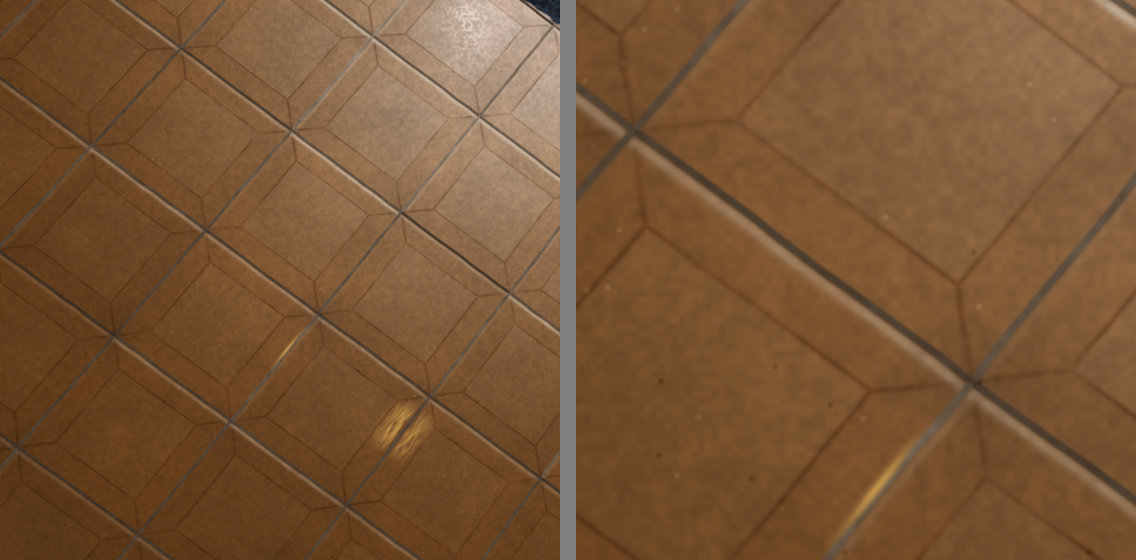
Left: the whole. Right: its middle third, enlarged.
Give the GLSL for this texture, as a WebGL 1 fragment shader.

```glsl
precision highp float;
uniform vec2 u_resolution;

float hash(vec2 p) {
  vec3 q = fract(p.xyx * 0.1031);
  q += dot(q, q.yzx + 33.33);
  return fract((q.x + q.y) * q.z);
}

float noise(vec2 p) {
  vec2 i = floor(p), f = fract(p);
  f = f * f * (3.0 - 2.0 * f);
  return mix(mix(hash(i), hash(i + vec2(1.0, 0.0)), f.x),
             mix(hash(i + vec2(0.0, 1.0)), hash(i + 1.0), f.x), f.y);
}

float fbm(vec2 p) {
  float sum = 0.0, amp = 0.5;
  for (int k = 0; k < 4; k++) {
    sum += amp * noise(p);
    p = p * 2.03 + 17.3;
    amp *= 0.5;
  }
  return sum;
}

float cross2(vec2 a, vec2 b) { return a.x * b.y - a.y * b.x; }

float bell(float x, float width) { return exp(-x * x / (width * width)); }

// Floor coordinates under a slight perspective: one unit per tile
vec2 floorCoords(vec2 uv) {
  vec2 d = uv - vec2(0.569, 0.440);
  vec2 across = vec2(0.2005, -0.1484) - 0.005 * d;
  vec2 up = vec2(0.1517, 0.1862) - 0.028 * d;
  return vec2(cross2(d, up), cross2(across, d)) / cross2(across, up);
}

void main() {
  vec2 uv = gl_FragCoord.xy / u_resolution;
  float aa = 1.5 / min(u_resolution.x, u_resolution.y);
  vec2 tile = floorCoords(uv);
  tile += 0.006 * (vec2(noise(tile * 9.0), noise(tile * 9.0 + 40.0)) - 0.5);
  vec2 f = fract(tile) - 0.5;
  vec2 c = abs(f);
  float edge = 0.5 - max(c.x, c.y);
  float mottle = fbm(uv * 14.0 + 5.0);
  float grain = 0.5 * (noise(uv * 250.0) + noise(uv * 130.0 + 7.0)) - 0.5;

  // Clay lit from the upper right
  float d = length(uv - vec2(0.97, 0.98));
  vec3 glow = exp(-(d + 1.1 * d * d) * vec3(1.0, 1.2, 1.42));
  vec3 color = mix(vec3(0.335, 0.208, 0.09), vec3(0.79, 0.72, 0.67), glow);
  float lit = glow.r;
  color *= 0.97 + 0.06 * hash(floor(tile) + 60.0);
  color *= 0.92 + 0.17 * mottle + 0.17 * grain;

  // Raised panel, its border band and mitred corners
  float band = 1.0 - smoothstep(0.16, 0.185, edge);
  color *= mix(vec3(1.02, 1.02, 1.03), vec3(1.0, 0.97, 0.94), band);
  float wear = 0.5 + 0.5 * smoothstep(0.3, 0.65, fbm(tile * 6.0));
  float panelLine = bell(edge - 0.17, 0.0075);
  float mitre = bell((c.x - c.y) * 0.7, 0.009) * band;
  color *= 1.0 - vec3(0.17, 0.23, 0.27) * wear * max(panelLine, mitre);
  color *= 1.0 - 0.12 * exp(-length(0.5 - c) * 14.0);

  // Shiny rims that vary from one edge to the next
  float rowShade = hash(vec2(floor(tile.x), floor(tile.y + 0.5)) + 23.0);
  float columnShade = hash(vec2(floor(tile.x + 0.5), floor(tile.y)) + 81.0);
  float groutNoise = noise(tile * 14.0) * 0.6 + noise(tile * 45.0) * 0.4;
  float rim = bell(0.476 - f.y, 0.015) * (0.3 + 0.7 * rowShade);
  rim += bell(0.479 + f.x, 0.013) * 0.4 * columnShade;
  rim *= (0.5 + 0.5 * groutNoise) * (0.3 + 1.2 * lit);
  color = mix(color, vec3(0.80, 0.74, 0.66), clamp(rim, 0.0, 0.75));

  // Narrow joints, some dark and some filled
  float shade = c.y > c.x ? 0.4 * rowShade : 0.35 + 0.5 * columnShade;
  vec3 grout = mix(vec3(0.21, 0.165, 0.12), vec3(0.62, 0.56, 0.50), shade * (0.35 + lit));
  grout *= 0.8 + 0.4 * groutNoise;
  float joint = 1.0 - smoothstep(0.004, 0.015 + aa, edge);
  color = mix(color, grout, joint * (0.75 + 0.25 * groutNoise));

  // Pale, speckled lamp reflection
  vec2 haze = (uv - vec2(0.83, 0.955)) / vec2(0.05, 0.07);
  float speckle = smoothstep(0.4, 0.8, noise(uv * 240.0) * 0.6 + mottle * 0.5);
  color += vec3(0.09, 0.11, 0.13) * exp(-dot(haze, haze)) * (0.4 + 1.2 * speckle);

  // Golden reflection with streaks, and a glint in the joint
  vec2 q = uv - vec2(0.718, 0.232);
  vec2 s = vec2(dot(q, vec2(0.63, 0.775)), dot(q, vec2(0.775, -0.63)));
  float streak = noise(vec2(s.x * 70.0, s.y * 330.0));
  float gold = exp(-pow(s.x / 0.045, 4.0) - pow(s.y / 0.037, 4.0));
  gold *= (0.1 + 0.75 * streak) * smoothstep(0.01, 0.04, edge);
  gold += 0.8 * bell(tile.y + 0.35, 0.12) * bell(tile.x + 0.012, 0.012);
  color = mix(color, vec3(0.84, 0.64, 0.32), clamp(gold, 0.0, 0.9));

  // Sparse, faint flecks
  vec2 cell = floor(uv * 90.0);
  vec2 spot = fract(uv * 90.0) - 0.3 - 0.4 * vec2(hash(cell), hash(cell + 9.0));
  float fleck = step(0.98, hash(cell + 31.0)) * (1.0 - smoothstep(0.05, 0.25, length(spot)));
  color += fleck * 0.06 * (step(0.5, hash(cell + 70.0)) * 2.0 - 1.0);

  // Dark mat in the corner
  float mat = dot(uv - vec2(0.9375, 1.0), vec2(0.585, 0.811));
  mat += 0.004 * (noise(uv * 130.0) - 0.5);
  vec3 fibre = vec3(0.13, 0.15, 0.19) * (0.6 + 0.8 * noise(uv * 170.0));
  color = mix(color, fibre, smoothstep(-aa, aa, mat));

  gl_FragColor = vec4(clamp(color, 0.0, 1.0), 1.0);
}
```
